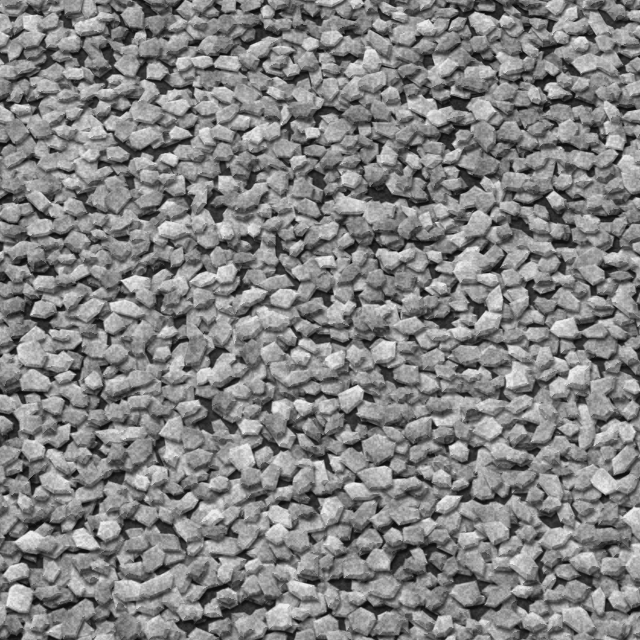
Give the GLSL for this texture, as a WebGL 1 fragment shader.

```glsl
precision highp float;
// Grey crushed gravel lit from above: layers of jittered angular stones are
// painted bottom to top. Each stone is a random convex polygon with bevelled
// facets, a tilted top face, fine mineral grain and a soft shadow below it.

uniform vec2 u_resolution;

const float PI = 3.14159265;
const float CELLS = 22.5;
const int LAYERS = 4;
const int SIDES = 6;
const float GAP_TONE = 0.2;
const vec2 LIGHT = vec2(-0.35, 0.94);
const vec2 SHADOW_SHIFT = vec2(-0.04, 0.12);

float hash(vec2 p) {
  return fract(sin(dot(p, vec2(127.1, 311.7))) * 43758.5453);
}

float noise(vec2 p) {
  vec2 cell = floor(p);
  vec2 f = fract(p);
  f = f * f * (3.0 - 2.0 * f);
  float low = mix(hash(cell), hash(cell + vec2(1.0, 0.0)), f.x);
  float high = mix(hash(cell + vec2(0.0, 1.0)), hash(cell + 1.0), f.x);
  return mix(low, high, f.y);
}

mat2 rotation(float angle) {
  float c = cos(angle);
  float s = sin(angle);
  return mat2(c, -s, s, c);
}

// Distances of p and shadowP to one random polygon; normal is p's nearest side.
vec2 stoneDistance(vec2 p, vec2 shadowP, vec2 seed, float size, out vec2 normal) {
  vec2 dist = vec2(-10.0);
  normal = vec2(0.0, 1.0);
  for (int i = 0; i < SIDES; i++) {
    vec2 key = seed + float(i) * vec2(3.7, 1.9);
    float angle = (float(i) + 0.8 * hash(key)) * 2.0 * PI / float(SIDES);
    vec2 side = vec2(cos(angle), sin(angle));
    float reach = size * mix(0.7, 1.0, hash(key + 17.3));
    float d = dot(p, side) - reach;
    if (d > dist.x) normal = side;
    dist = max(dist, vec2(d, dot(shadowP, side) - reach));
  }
  vec2 rim = vec2(length(p), length(shadowP)) - size * 1.1;
  return max(dist, rim);
}

// Paints one stone and its shadow over the tone beneath; p is in cell units.
float paintStone(float tone, vec2 p, vec2 seed, float grain, float lift) {
  float size = mix(0.31, 0.56, pow(hash(seed + 2.1), 1.4));
  float stretch = sqrt(mix(1.0, 1.9, hash(seed + 4.3)));
  float angle = (hash(seed + 6.7) + hash(seed + 8.9) - 1.0) * PI * 0.55;
  mat2 turn = rotation(angle);
  vec2 shape = vec2(1.0 / stretch, stretch);
  vec2 local = turn * p * shape;
  vec2 shadowLocal = turn * (p + SHADOW_SHIFT) * shape;

  vec2 normal;
  vec2 dist = stoneDistance(local, shadowLocal, seed, size, normal);
  float shadow = 1.0 - smoothstep(-0.1, 0.1, dist.y);
  tone *= 1.0 - 0.6 * shadow;

  float bevel = mix(0.05, 0.2, hash(seed + 11.3));
  float onSide = smoothstep(-bevel - 0.05, -bevel + 0.04, dist.x);
  float facing = dot(normal, turn * LIGHT);
  float sideLight = facing > 0.0 ? 0.09 * facing : 0.27 * facing;
  float tiltAngle = hash(seed + 13.1) * 2.0 * PI;
  float tilt = dot(local, vec2(cos(tiltAngle), sin(tiltAngle))) * 0.2;

  float spread = hash(seed + 15.7) + hash(seed + 19.1) - 1.0;
  float face = 0.655 + 0.17 * spread + lift + tilt + onSide * sideLight;
  face += grain;
  float cover = 1.0 - smoothstep(-0.045, 0.045, dist.x);
  return mix(tone, face, cover);
}

// Paints a grid layer, far rows first so nearer stones overlap them.
float paintLayer(float tone, vec2 p, float layer, float grain) {
  vec2 grid = p + layer * vec2(0.37, 0.61);
  vec2 home = floor(grid);
  float lift = 0.02 * (layer - float(LAYERS - 1));
  for (int row = 0; row < 3; row++) {
    for (int column = 0; column < 3; column++) {
      vec2 cell = home + vec2(float(column) - 1.0, 1.0 - float(row));
      vec2 seed = cell + layer * vec2(41.3, 67.9);
      vec2 jitter = vec2(hash(seed), hash(seed + 23.5));
      vec2 offset = grid - cell - mix(vec2(0.18), vec2(0.82), jitter);
      if (dot(offset, offset) < 1.5) {
        tone = paintStone(tone, offset, seed, grain, lift);
      }
    }
  }
  return tone;
}

void main() {
  vec2 uv = gl_FragCoord.xy / u_resolution;
  // Stones shrink slightly toward the top, as on receding ground.
  vec2 ground = vec2((uv.x - 0.5) * (1.0 + 0.14 * uv.y), uv.y * (1.0 + 0.14 * uv.y));
  vec2 p = ground * CELLS + 30.0;

  float grain = 0.16 * (noise(uv * 230.0) - 0.5) + 0.13 * (noise(uv * 420.0) - 0.5);
  float tone = GAP_TONE + 0.5 * grain;
  for (int i = 0; i < LAYERS; i++) {
    tone = paintLayer(tone, p, float(i), grain);
  }
  tone += 0.06 * (noise(uv * 5.0) - 0.5);
  gl_FragColor = vec4(vec3(clamp(tone, 0.06, 0.92)), 1.0);
}
```
